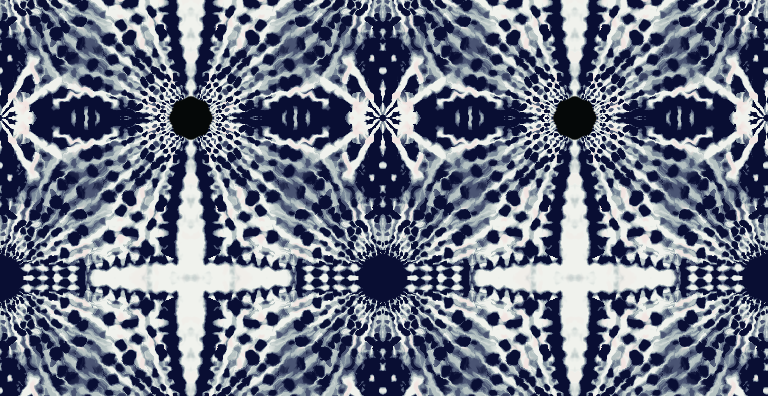
Reproduce this pattern procedurally as a Shadertoy shader.

```glsl
// Mirrored shibori tie-dye: navy and white ray bursts, beaded crosses and dark leaves.
#define CELL vec2(0.4848, 0.404)    // half of one repeat, in canvas heights
#define ORIGIN vec2(0.482, 0.702)   // centre of a black burst
#define RAYS 44.0                   // rays round a full burst
#define WOBBLE 0.004                // bleeding of the dye edges
#define INK vec3(0.02, 0.03, 0.03)
#define NAVY vec3(0.035, 0.055, 0.20)
#define SLATE vec3(0.29, 0.33, 0.45)
#define GREY vec3(0.49, 0.55, 0.61)
#define LIGHT vec3(0.71, 0.76, 0.76)
#define WHITE vec3(0.94, 0.95, 0.93)
#define PINK vec3(0.95, 0.87, 0.86)

vec2 hash2(vec2 p) {
    return fract(sin(vec2(dot(p, vec2(127.1, 311.7)), dot(p, vec2(269.5, 183.3)))) * 43758.5);
}

// Cellular noise: distance to the nearest point, and that point's random value
vec2 cells(vec2 p, vec2 jitter) {
    vec2 nearest = vec2(9.0, 0.0);
    for (int j = -1; j <= 1; j++)
    for (int i = -1; i <= 1; i++) {
        vec2 id = floor(p) + vec2(i, j), h = hash2(id);
        float d = length(id + 0.5 + (h - 0.5) * jitter - p);
        if (d < nearest.x) nearest = vec2(d, fract(h.x * 7.3 + h.y));
    }
    return nearest;
}

// Layered sines, roughly -1 to 1
float waves(vec2 p) {
    float sum = 0.0, amp = 0.5;
    for (int i = 0; i < 4; i++) {
        p = mat2(0.8, 0.6, -0.6, 0.8) * p * 1.6 + 1.3;
        sum += amp * sin(p.x + 1.5 * sin(p.y));
        amp *= 0.65;
    }
    return sum;
}

// Tone of a burst of pale rays with dark beads between them
float fan(vec2 v, float seed) {
    float r = max(length(v), 0.01);
    float a = atan(v.y, v.x) + 0.03 * waves(v * 22.0 + seed) * smoothstep(0.04, 0.2, r);
    float ridge = 0.5 + 0.5 * cos(a * RAYS);
    vec2 bead = cells(vec2(a * RAYS / 6.28318, log(r) * 5.0 + r * 6.0) + seed, vec2(0.35, 0.8));
    float size = mix(0.36, 0.22, smoothstep(0.12, 0.36, r)) + 0.34 * (bead.y - 0.5);
    float streak = waves(vec2(a * 26.0, r * 14.0) + seed);
    float tone = 0.44 + 0.32 * ridge + 0.24 * streak + 0.1 * smoothstep(0.2, 0.08, r);
    float core = 0.05 + 0.25 * smoothstep(0.5, 0.2, bead.y);
    return mix(core, tone, smoothstep(size - 0.10, size + 0.14, bead.x));
}

vec3 dye(float t) {
    vec3 c = mix(NAVY, SLATE, smoothstep(0.12, 0.26, t));
    c = mix(c, GREY, smoothstep(0.32, 0.44, t));
    c = mix(c, LIGHT, smoothstep(0.47, 0.59, t));
    return mix(c, WHITE, smoothstep(0.62, 0.80, t));
}

void mainImage(out vec4 fragColor, in vec2 fragCoord) {
    float px = 1.0 / iResolution.y;
    vec2 p = fragCoord * px - ORIGIN;
    p = abs(mod(p + CELL, 2.0 * CELL) - CELL);
    vec2 q = p + WOBBLE * vec2(waves(p * 60.0), waves(p.yx * 60.0 + 4.0));
    vec2 toNavy = CELL - q;
    vec2 star = vec2(CELL.x - q.x, q.y);

    // Two opposed bursts over watercolour blotches
    float side = smoothstep(-0.06, 0.06, length(q) - length(toNavy));
    float tone = mix(fan(q, 0.0), fan(toNavy, 7.0), side);
    vec2 blotch = cells(q * 24.0 + 0.5 * waves(q * 30.0), vec2(1.0));
    vec2 shade = (q - vec2(0.32, 0.18)) / vec2(0.14, 0.09);
    vec2 glow = (q - vec2(0.13, 0.31)) / vec2(0.13, 0.11);
    float fabric = smoothstep(0.12, 0.4, tone);
    tone += fabric * (0.28 * (blotch.y - 0.5) + 0.24 * exp(-dot(glow, glow)) - 0.26 * exp(-dot(shade, shade)));

    // Dark ground between bursts, keeping its brighter rays
    float rough = 0.016 * waves(q * 45.0);
    float band = q.y + rough - clamp(0.5 * (q.x - 0.08), 0.0, 0.068);
    float column = (length(star / vec2(0.095, 0.225)) - 1.0) * 0.09 + rough;
    float ground = smoothstep(0.012, -0.012, min(band, column));
    tone = mix(tone, 0.85 * smoothstep(0.48, 0.90, tone), ground);
    float motif = cos(star.x * 115.0 + waves(q * 30.0)) * cos(star.y * 105.0);
    float motifArea = smoothstep(0.06, 0.035, star.x) * smoothstep(0.1, 0.12, q.y) * smoothstep(0.21, 0.19, q.y);
    tone = mix(tone, 0.75 * smoothstep(0.25, 0.9, motif), motifArea);

    // White star with soft grey fringes
    float sa = atan(star.y, star.x), sr = length(star);
    float reach = mix(0.10, 0.25, pow(sin(2.0 * sa), 2.0));
    float ray = cos(sa * 12.0) + 0.3 * waves(star * 50.0) - 0.6 * sr / reach;
    tone = mix(tone, 0.9, smoothstep(-0.15, 0.5, ray) * smoothstep(reach, reach * 0.7, sr));
    tone *= smoothstep(0.007, 0.012, sr);

    // Dark leaf with a scalloped rim and a barred heart
    vec2 lv = (q - vec2(0.265, 0.0)) / vec2(0.09, 0.066);
    float leaf = length(lv), la = atan(lv.y, lv.x);
    tone *= smoothstep(0.86, 1.0, leaf);
    float rim = abs(leaf - 0.96 + 0.07 * cos(la * 14.0));
    tone = max(tone, 0.88 * smoothstep(0.19, 0.02, rim) * smoothstep(0.2, 0.6, abs(lv.y)));
    float bars = smoothstep(0.0, 0.9, cos(lv.x * 19.0)) * smoothstep(0.55, 0.25, leaf);
    tone = max(tone, 0.65 * bars);

    // Banded neck, then the pale cross with its beaded navy border
    float neck = smoothstep(0.040, 0.030, toNavy.y) * smoothstep(0.24, 0.27, q.x);
    float dots = 0.6 * cos(toNavy.x * 170.0) + 0.6 * cos(toNavy.y * 260.0) + 0.3 * waves(q * 50.0);
    tone = mix(tone, 0.8 * smoothstep(-0.5, 0.7, dots), neck);
    float upright = q.x - mix(0.008, 0.036, smoothstep(0.05, 0.33, q.y)) - 0.003 * sin(q.y * 170.0);
    float arm = max(toNavy.y - 0.034 + 0.014 * smoothstep(0.1, 0.25, q.x), q.x - 0.255);
    arm -= 0.003 * sin(q.x * 170.0);
    float crossDist = min(upright, arm);
    float width = upright < arm ? 0.036 * smoothstep(0.03, 0.14, q.y) + 0.009 * sin(q.y * 210.0)
                                : 0.017 + 0.013 * sin(q.x * 210.0);
    width += 0.006 * waves(q * 40.0);
    tone *= smoothstep(width - 0.008, width + 0.008, crossDist);
    float inCross = smoothstep(0.007, -0.006, crossDist);
    tone = mix(tone, 0.80 + 0.13 * waves(q * 40.0), inCross);

    // Colour, with a blush on some pale blotches, and the burst centres
    vec3 color = dye(tone);
    float blush = smoothstep(0.6, 0.8, blotch.y) * smoothstep(0.5, 0.25, blotch.x);
    color = mix(color, PINK, 0.7 * blush * smoothstep(0.6, 0.75, tone) * (1.0 - 0.7 * inCross));
    float inkEdge = length(p) - 0.053 - 0.002 * cos(8.0 * atan(p.y, p.x));
    vec2 n = CELL - p;
    float navyEdge = length(n) - 0.060 - 0.002 * cos(8.0 * atan(n.y, n.x));
    color = mix(color, NAVY, smoothstep(px, -px, navyEdge));
    color = mix(color, INK, smoothstep(px, -px, inkEdge));
    fragColor = vec4(color, 1.0);
}
```
